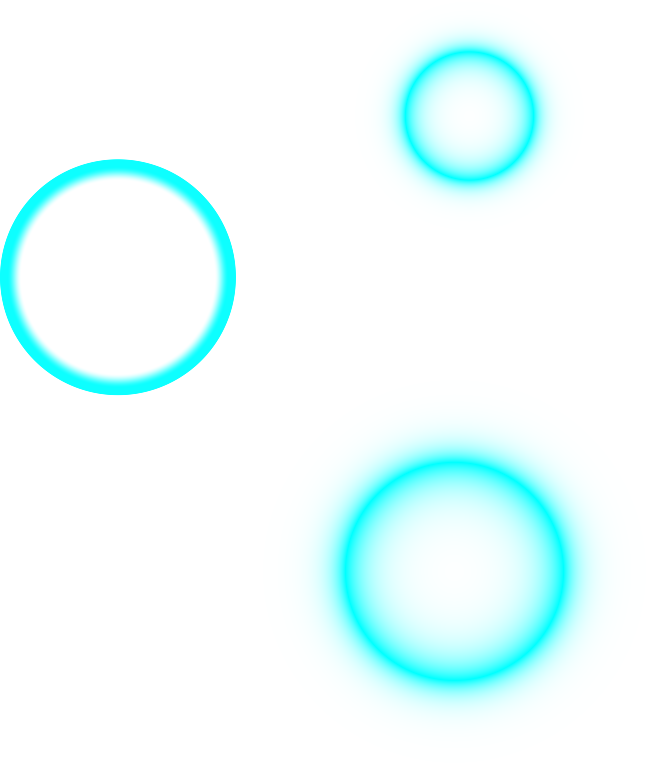
A WebGL 1 fragment shader for this background:

```glsl
precision highp float;
// Three glowing cyan rings on white: one crisp with a soft inner rim, two hazy.
uniform vec2 u_resolution;

// Full strength on the circle, fading at separate rates inside and outside.
float hazyRing(vec2 p, float radius, float innerFade, float outerFade) {
  float d = length(p) - radius;
  return exp(-max(d, 0.0) / outerFade - max(-d, 0.0) / innerFade);
}

// Sharp outer edge, solid band, then a soft fade toward the middle.
float crispRing(vec2 p, float radius, float pixel) {
  float d = length(p) - radius;
  float disc = 1.0 - smoothstep(-0.5 * pixel, 0.5 * pixel, d);
  return disc * smoothstep(-0.028, -0.0095, d);
}

void main() {
  // Coordinates in units of the canvas height
  float pixel = 1.0 / u_resolution.y;
  vec2 p = gl_FragCoord.xy * pixel;

  // Crisp ring at the left edge
  float ink = 0.95 * crispRing(p - vec2(0.1536, 0.639), 0.1536, pixel);

  // Hazy rings: small at the upper right, large at the lower right
  ink = max(ink, hazyRing(p - vec2(0.6113, 0.849), 0.0835, 0.0165, 0.0105));
  ink = max(ink, hazyRing(p - vec2(0.5918, 0.256), 0.142, 0.028, 0.0172));

  vec3 white = vec3(1.0);
  vec3 cyan = vec3(0.0, 1.0, 1.0);
  gl_FragColor = vec4(mix(white, cyan, ink), 1.0);
}
```
